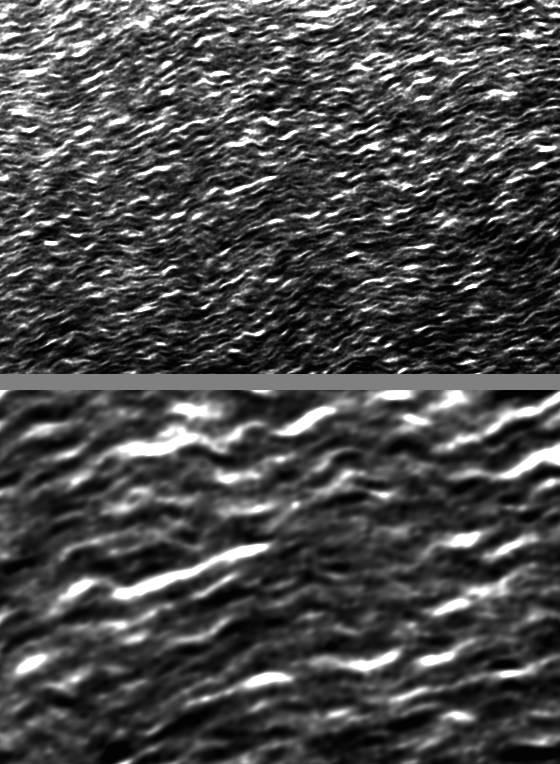
Top: the whole. Bottom: its middle third, enlarged.
Reproduce this texture procedurally as a Shadertoy shader.

```glsl
// Dark rippled water in grey light, bright at the upper left and black at the lower right.
// Stretched cellular noise makes swells, crests and ripples at several sizes;
// their sum goes through an exponential tone curve, so glints are few and sharp.

vec3 hash3(vec2 cell) {
    vec3 h = fract(cell.xyx * vec3(0.1031, 0.1030, 0.0973));
    h += dot(h, h.yxz + 33.33);
    return fract((h.xxy + h.yzz) * h.zyx);
}

// Sum of soft bumps, one per jittered cell, with a spread of about one.
float bumps(vec2 p) {
    vec2 cell = floor(p);
    float sum = 0.0;
    for (int y = -1; y <= 1; y++) {
        for (int x = -1; x <= 1; x++) {
            vec2 id = cell + vec2(x, y);
            vec3 rnd = hash3(id);
            vec2 d = p - id - rnd.xy;
            float falloff = max(0.0, 1.0 - dot(d, d));
            sum += (rnd.z * 2.0 - 1.0) * falloff * falloff * falloff;
        }
    }
    return sum * 2.6;
}

// Bumps stretched along a slanted direction.
float waves(vec2 p, float angle, vec2 frequency, float seed) {
    float c = cos(angle), s = sin(angle);
    return bumps(mat2(c, -s, s, c) * p * frequency + seed);
}

// Layered sines bend the crests out of line.
vec2 bend(vec2 p) {
    p += 0.012 * sin(p.yx * vec2(11.0, 8.3) + p * 5.7 + vec2(0.4, 2.1));
    p += 0.005 * sin(p.yx * vec2(23.0, 31.0) - p * 14.0 + vec2(1.7, 0.2));
    p += 0.002 * sin(p.yx * vec2(71.0, 97.0) + p * 37.0);
    return p;
}

void mainImage(out vec4 fragColor, in vec2 fragCoord) {
    vec2 uv = fragCoord / iResolution.xy;
    vec2 p = fragCoord / iResolution.y;
    vec2 q = bend(p);

    // Broad light and slanted swell
    float light = 1.4 * (uv.y - 0.5) - 0.6 * (uv.x - 0.5);
    float patches = waves(q, 0.6, vec2(4.0, 8.0), 17.0);
    float swell = waves(q, 0.68, vec2(11.0, 30.0), 41.0);

    // Crests, each with a shaded face just below it
    vec2 crestSize = vec2(24.0, 68.0);
    float crest = waves(q, 0.36, crestSize, 73.0);
    crest -= 0.55 * waves(q + vec2(0.0, 0.012), 0.36, crestSize, 73.0);
    crest += 0.15 * (crest * crest - 1.0);

    // Small ripples, also shaded below, and grain
    vec2 rippleSize = vec2(42.0, 110.0);
    float ripple = waves(q, 0.2, rippleSize, 109.0);
    ripple -= 0.5 * waves(q + vec2(0.0, 0.008), 0.2, rippleSize, 109.0);
    float grain = waves(p, 0.4, vec2(120.0, 170.0), 151.0);

    // Haze on the left softens the relief
    float relief = 0.3 * swell + 0.6 * crest + 0.48 * ripple + 0.2 * grain;
    float tone = light + 0.13 * patches + relief * mix(0.9, 1.12, uv.x);

    float grey = 0.30 * exp(0.66 * tone) - 0.085;
    fragColor = vec4(vec3(clamp(grey, 0.01, 1.0)), 1.0);
}
```
